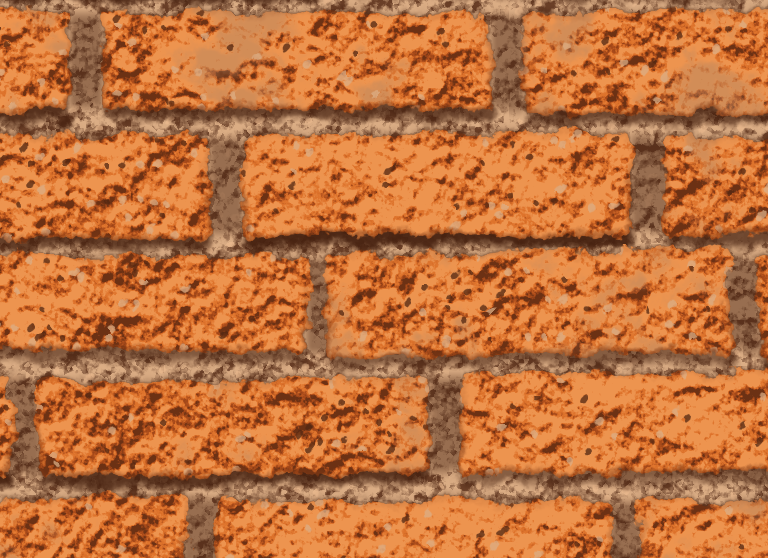
Write a Shadertoy shader that draws this texture.

```glsl
#define ROW_HEIGHT 0.2186
#define BRICK_PITCH 0.758
#define BRICK_HALF vec2(0.354, 0.089)
#define CORNER 0.014
#define RAGGED 0.034
#define RELIEF 2.4
#define PEACH vec3(0.93, 0.58, 0.31)
#define ORANGE vec3(0.87, 0.45, 0.17)
#define RUST vec3(0.66, 0.29, 0.10)
#define SAND vec3(0.86, 0.68, 0.52)
#define TAN vec3(0.60, 0.43, 0.31)
#define UMBER vec3(0.32, 0.15, 0.07)

vec2 hash2(vec2 p) {
    vec2 k = vec2(dot(p, vec2(127.1, 311.7)), dot(p, vec2(269.5, 183.3)));
    return fract(sin(k) * 43758.5);
}

// x: distance to nearest seed, y: its random value, z: blended value
vec3 cellular(vec2 p) {
    vec2 base = floor(p), f = p - base;
    float nearest = 9.0, id = 0.0, sum = 0.0, total = 0.0;
    for (int y = -1; y <= 1; y++)
    for (int x = -1; x <= 1; x++) {
        vec2 cell = vec2(x, y);
        float dist = length(cell + hash2(base + cell) - f);
        float value = hash2(base + cell + 57.3).x;
        float weight = exp(-6.0 * dist * dist);
        sum += weight * value;
        total += weight;
        if (dist < nearest) { nearest = dist; id = value; }
    }
    return vec3(nearest, id, sum / total);
}

// Layered lumps, centred on zero
float rough(vec2 p) {
    float sum = 0.0, amp = 0.5;
    for (int i = 0; i < 4; i++) {
        sum += amp * (cellular(p).z - 0.5);
        p = mat2(1.7, 1.2, -1.2, 1.7) * p + 13.7;
        amp *= 0.6;
    }
    return sum;
}

// Signed distance to the brick of this cell
float brickDistance(vec2 p, out vec2 id, out vec2 local) {
    float row = floor((1.0 - p.y) / ROW_HEIGHT);
    float joint = 0.122 + 0.242 * row + 0.054 * cos(1.57 * row - 0.94);
    float along = (p.x - joint) / BRICK_PITCH;
    id = vec2(floor(along), row);
    vec2 jitter = hash2(id + 4.7) - 0.5;
    local = vec2((fract(along) - 0.5) * BRICK_PITCH,
                 p.y - 1.0 + (row + 0.5) * ROW_HEIGHT);
    local -= jitter * vec2(0.012, 0.016);
    local.y += local.x * jitter.x * 0.03;
    vec2 halfSize = BRICK_HALF + (hash2(id + 9.1) - 0.5) * vec2(0.014, 0.010);
    vec2 q = abs(local) - halfSize + CORNER;
    return length(max(q, 0.0)) + min(max(q.x, q.y), 0.0) - CORNER;
}

// Small stones: coverage of the cells whose value lies above a threshold
float flecks(vec3 cell, float threshold, float radius) {
    return step(threshold, cell.y) * (1.0 - smoothstep(radius * 0.6, radius, cell.x));
}

void mainImage(out vec4 fragColor, in vec2 fragCoord) {
    vec2 p = fragCoord / iResolution.y;
    float soft = 1.0 / iResolution.y;

    // Surface relief, lit from above
    float lumps = rough(p * 30.0);
    float slope = lumps - rough(p * 30.0 + vec2(-0.12, 0.28));
    float stain = rough(p * 7.0 + 31.0);
    float ragged = rough(p * 24.0 + 71.0) * RAGGED;
    vec3 grit = cellular(p * 115.0);
    vec3 stones = cellular((p + 0.02 * lumps) * 42.0);

    vec2 id, local, otherId, otherLocal;
    float d = brickDistance(p, id, local) + ragged;
    float above = brickDistance(p + vec2(-0.004, 0.022), otherId, otherLocal) + ragged;
    vec2 tint = hash2(id + 21.3);

    // Brick face
    float tone = 0.58 + RELIEF * slope + 0.8 * lumps + 0.7 * stain;
    tone += 0.24 * (tint.x - 0.5) + 0.12 * (grit.y - 0.5) + local.y * 0.7;
    vec3 brick = mix(RUST, ORANGE, smoothstep(0.18, 0.46, tone));
    brick = mix(brick, PEACH, smoothstep(0.46, 0.80, tone));
    brick = mix(brick, UMBER, 0.7 * smoothstep(0.20, -0.10, tone));
    float dust = smoothstep(0.05, 0.30, stain + 0.3 * lumps) * step(0.45, tint.y);
    brick = mix(brick, mix(TAN, SAND, 0.35), 0.45 * dust);
    brick = mix(brick, SAND, 0.75 * flecks(stones, 0.91, 0.38));
    brick = mix(brick, UMBER, 0.75 * flecks(vec3(stones.x, 1.0 - stones.yz), 0.94, 0.30));
    float rim = smoothstep(-0.014, 0.002, d);
    brick = mix(brick, RUST * 0.75, rim * mix(0.65, 0.15, smoothstep(-0.07, 0.08, local.y)));

    // Gritty mortar, darker in the joints and beneath each brick
    float sandy = 0.52 + 1.8 * slope + 0.8 * lumps + 0.65 * (grit.y - 0.5);
    vec3 mortar = mix(TAN, SAND, smoothstep(0.15, 0.80, sandy));
    mortar = mix(mortar, UMBER, 0.65 * smoothstep(0.25, -0.15, sandy));
    mortar = mix(mortar, SAND * 1.08, 0.7 * flecks(stones, 0.80, 0.34));
    float upright = smoothstep(0.335, 0.36, abs(local.x)) * smoothstep(0.10, 0.07, abs(local.y));
    float shadow = 1.0 - smoothstep(-0.016, 0.012, above);
    shadow *= 0.55 + 0.4 * hash2(otherId + 2.9).x;
    shadow = max(shadow, 0.45 * upright);
    shadow = max(shadow, 0.55 * exp(-max(d, 0.0) * 180.0));
    mortar = mix(mortar, UMBER * 0.85, shadow);

    vec3 color = mix(brick, mortar, smoothstep(-soft, soft, d));
    fragColor = vec4(clamp(color, 0.0, 1.0), 1.0);
}
```
